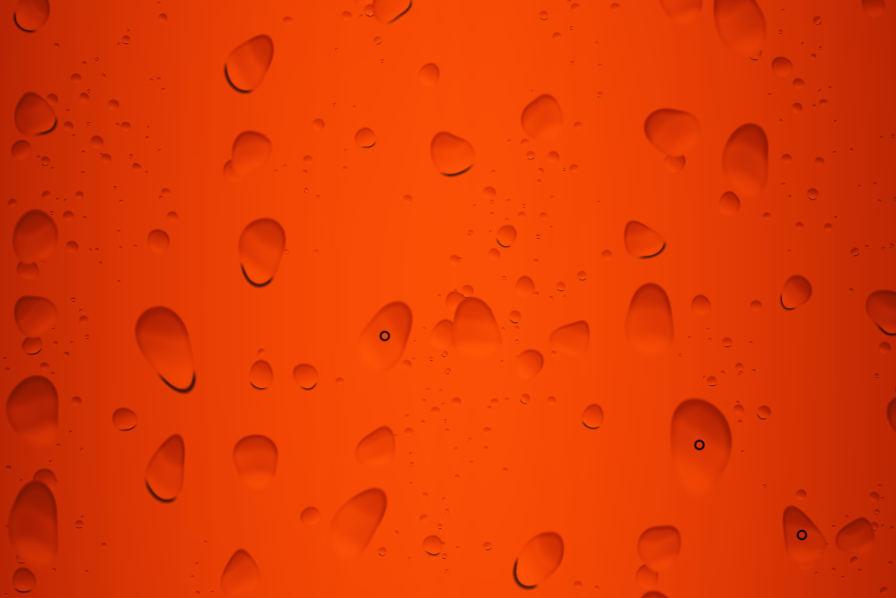
Write a Shadertoy shader that draws this texture.

```glsl
// Water drops on glass in front of a glowing orange backdrop.
// Jittered cells scatter drops in four sizes; each is a wobbly, tapered ellipse
// shaded like a lens: dark above, bright below, sometimes with a black foot.

const vec3 DEEP = vec3(0.67, 0.12, 0.01);
const vec3 BRIGHT = vec3(1.00, 0.34, 0.02);
const float GLOW_CENTRE = 0.85;   // backdrop tone in the middle
const float GLOW_FALL = 0.76;     // tone lost towards the sides
const float EDGE = 0.0028;        // softness of drop outlines
const float LENS_DARK = 0.40;     // shade in the top of a drop
const float LENS_LIGHT = 0.12;    // light in the bottom of a drop
const float FOOT_SHARE = 0.28;    // share of drops with a black foot
const float BUBBLE_SHARE = 0.06;  // share of large drops holding a bubble

vec3 hash3(vec2 p) {
    vec3 q = fract(p.xyx * vec3(0.1031, 0.1030, 0.0973));
    q += dot(q, q.yxz + 33.33);
    return fract((q.xxy + q.yzz) * q.zyx);
}

mat2 rotation(float a) {
    return mat2(cos(a), -sin(a), sin(a), cos(a));
}

// Layered sines that gather the small drops into loose vertical groups
float clusters(vec2 p) {
    float s = sin(9.0 * p.x + 1.3 * sin(4.0 * p.y)) + sin(17.0 * p.x - 5.0 * p.y + 2.0);
    s += sin(8.0 * p.y + 3.0 * sin(5.0 * p.x));
    return smoothstep(-0.6, 1.8, s);
}

// Backdrop tone: 0 is deep red, 1 is the brightest orange
float backdrop(vec2 c) {
    float u = length(c * vec2(0.97, 0.24));
    return GLOW_CENTRE - GLOW_FALL * pow(u, 1.5) + 0.008 * sin(c.x * 60.0 + 2.0 * sin(c.x * 23.0));
}

// Shade one drop of the given radius over tone and ink (black reflections)
void drawDrop(vec2 p, float radius, vec3 shape, vec3 look, float base,
              inout float tone, inout float ink) {
    float big = smoothstep(0.01, 0.035, radius);

    // Outline: tilt, stretch, taper and wobble
    vec2 q = rotation((shape.x - 0.5) * mix(0.5, 1.3, big)) * p / radius;
    q.y /= 1.0 + 0.55 * shape.y * big;
    q.x /= 1.0 + (shape.z - 0.6) * 0.55 * clamp(q.y, -1.0, 1.0) * big;
    float a = atan(q.y, q.x + 1e-5);
    float wobble = 0.11 * sin(2.0 * a + 6.3 * look.x) + 0.07 * sin(3.0 * a + 6.3 * look.y);
    float d = length(q) - 1.0 - wobble * (0.3 + 0.7 * big);
    float soft = min(EDGE / radius, 0.4);
    float cover = smoothstep(soft, -soft, d);
    if (cover <= 0.0) return;

    // Lens shading with a lean and a soft inner reflection
    float v = q.y + (look.x - 0.5) * 0.9 * q.x;
    float shade = mix(LENS_LIGHT, -LENS_DARK, smoothstep(-0.9, 0.95, v));
    float band = v + 0.15 * sin(2.5 * q.x + 6.3 * look.z);
    shade += 0.10 * big * exp(-30.0 * (band - 0.25) * (band - 0.25));
    shade -= 0.17 * big * exp(-18.0 * (band + 0.35) * (band + 0.35)) * look.y;
    float rim = smoothstep(-0.28, 0.0, d);
    shade -= rim * mix(0.10, 0.28, smoothstep(-0.4, 0.8, v));
    tone = mix(tone, base + shade, cover);

    // Black foot along the lower edge
    float foot = smoothstep(-0.16, -0.06, d) * smoothstep(-0.55, -0.9, v);
    float black = foot * step(look.z, FOOT_SHARE) * 0.8;

    // Rare trapped bubble: a small dark ring
    float ring = abs(length(p - vec2(0.0, 0.1 * radius)) - 0.007) - 0.0018;
    float bubble = smoothstep(0.0015, -0.0015, ring);
    black = max(black, bubble * step(1.0 - BUBBLE_SHARE, look.z) * step(0.035, radius));
    ink = mix(ink, black, cover);
}

// One layer of scattered drops
void scatter(vec2 uv, float cell, vec2 sizes, float share, float grouping, float seed,
             float base, inout float tone, inout float ink) {
    vec2 home = floor(uv / cell);
    for (int j = -1; j <= 1; j++)
    for (int i = -1; i <= 1; i++) {
        vec2 id = home + vec2(i, j);
        vec3 place = hash3(id + seed);
        vec3 shape = hash3(id + seed + 41.7);
        vec3 look = hash3(id + seed + 83.1);
        vec2 centre = (id + 0.18 + 0.64 * place.xy) * cell;
        float chance = share * mix(1.0, clusters(centre), grouping);
        if (place.z > chance) continue;
        float radius = mix(sizes.x, sizes.y, look.x * shape.z);
        drawDrop(uv - centre, radius, shape, look, base, tone, ink);
    }
}

void mainImage(out vec4 fragColor, in vec2 fragCoord) {
    vec2 uv = fragCoord / iResolution.y;
    float base = backdrop(2.0 * fragCoord / iResolution.xy - 1.0);
    float tone = base;
    float ink = 0.0;

    // Drops from tiny to large, the large ones on top
    scatter(uv, 0.026, vec2(0.0025, 0.0050), 0.32, 1.0, 11.0, base, tone, ink);
    scatter(uv, 0.050, vec2(0.0060, 0.0130), 0.42, 0.9, 137.0, base, tone, ink);
    scatter(uv, 0.115, vec2(0.0160, 0.0270), 0.36, 0.3, 271.0, base, tone, ink);
    scatter(uv, 0.172, vec2(0.0290, 0.0580), 0.56, 0.0, 419.0, base, tone, ink);

    // Tone to colour: red saturates sooner than green
    float t = clamp(tone, 0.0, 1.0);
    vec3 curve = vec3(1.0 - pow(1.0 - t, 1.6), t, t);
    vec3 colour = mix(DEEP, BRIGHT, curve);
    colour *= 1.0 + 0.6 * min(tone, 0.0);
    colour *= 1.0 - 0.85 * ink;
    fragColor = vec4(colour, 1.0);
}
```
